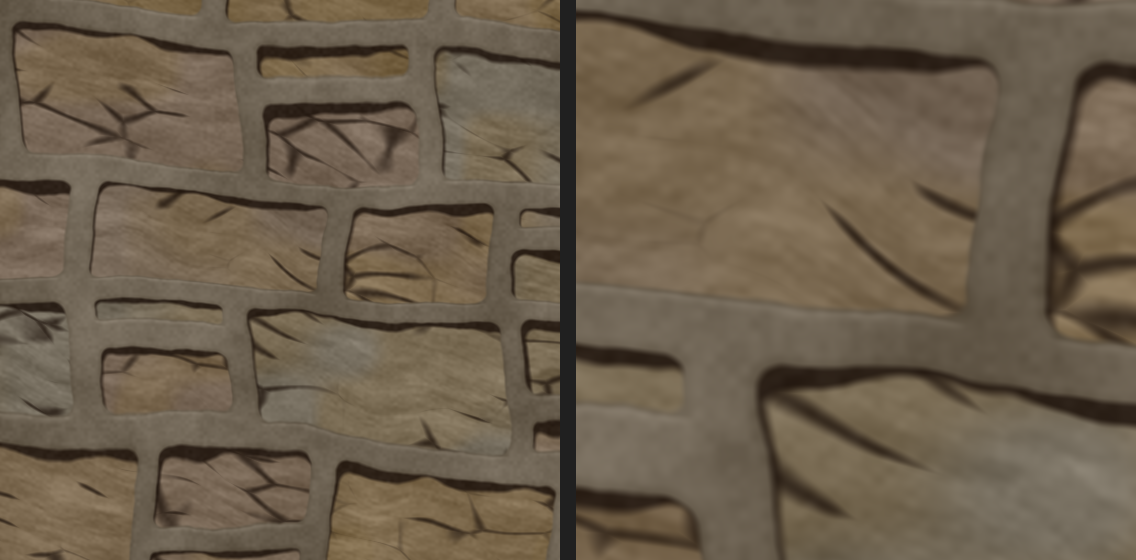
Left, the full canvas; right, a detail of the centre.
Give the GLSL for this texture, as a three.js fragment shader.

```glsl
// Weathered rubble wall: rough stones sunk in wide mortar, in tilted courses.
// Each course is cut into uneven cells, some split into a tall and a thin stone;
// cellular facets and noise give the relief, a shifted box gives the top shadow.

#define COURSE 0.24
#define STONE_WIDTH 0.37
#define MORTAR 0.023
#define TILT 0.06
#define WOBBLE 0.016
#define SHADOW 0.014
#define RELIEF 0.46
#define SOFT 0.0032
#define MORTAR_COLOR vec3(0.425, 0.383, 0.322)
#define SHADOW_COLOR vec3(0.135, 0.092, 0.062)

varying vec2 vUv;

float hash(vec2 p) {
  return fract(sin(dot(p, vec2(127.1, 311.7))) * 43758.55);
}

float noise(vec2 p) {
  vec2 i = floor(p), f = fract(p);
  f = f * f * (3.0 - 2.0 * f);
  return mix(mix(hash(i), hash(i + vec2(1.0, 0.0)), f.x),
             mix(hash(i + vec2(0.0, 1.0)), hash(i + 1.0), f.x), f.y);
}

float fbm(vec2 p) {
  float sum = 0.0, amp = 0.53;
  for (int i = 0; i < 4; i++) {
    sum += amp * noise(p);
    p = mat2(1.7, 0.9, -0.9, 1.7) * p + 7.3;
    amp *= 0.5;
  }
  return sum;
}

// Distances to the nearest and second nearest cell point
vec2 cellular(vec2 p) {
  vec2 base = floor(p), best = vec2(8.0);
  for (int y = -1; y <= 1; y++) {
    for (int x = -1; x <= 1; x++) {
      vec2 id = base + vec2(float(x), float(y));
      float d = length(id + vec2(hash(id), hash(id + 41.3)) - p);
      best = d < best.x ? vec2(d, best.x) : vec2(best.x, min(best.y, d));
    }
  }
  return best;
}

// Layered, slanted rock bed
vec2 bedding(vec2 p) {
  p.y += 0.25 * p.x + 0.045 * noise(p * 9.0);
  return p;
}

float rockHeight(vec2 p) {
  vec2 b = bedding(p);
  return 0.75 * fbm(b * vec2(11.0, 25.0)) - 0.38 * cellular(b * vec2(8.0, 17.0)).x;
}

float roundBox(vec2 p, vec2 extent, float radius) {
  vec2 q = abs(p) - extent + radius;
  return length(max(q, 0.0)) + min(max(q.x, q.y), 0.0) - radius;
}

// Uneven upright joint of a course
float joint(float i, float row) {
  return i + 0.6 * (hash(vec2(i, row)) - 0.5);
}

void main() {
  vec2 uv = vUv;

  // Tilted, wavy wall coordinates
  vec2 p = uv + vec2(0.0, TILT * uv.x);
  p.y += 0.012 * sin(uv.x * 8.0 + 5.0 * uv.y) + 0.022 * sin(uv.y * 10.0 + 1.0);
  p.x += 0.01 * sin(uv.y * 13.0 + 2.0);
  p += WOBBLE * (vec2(fbm(uv * 13.0), fbm(uv * 13.0 + 31.0)) - 0.5);

  // Find the cell of the course
  float row = floor(p.y / COURSE);
  p.y -= row * COURSE;
  float u = p.x / STONE_WIDTH + 7.0 * hash(vec2(row, 3.7));
  p.x = u * STONE_WIDTH;
  float i = floor(u);
  if (u < joint(i, row)) i -= 1.0;
  else if (u >= joint(i + 1.0, row)) i += 1.0;
  vec2 lo = vec2(joint(i, row) * STONE_WIDTH, 0.0);
  vec2 hi = vec2(joint(i + 1.0, row) * STONE_WIDTH, COURSE);
  vec2 id = vec2(i, row) + 0.5;

  // Split some cells into a tall and a thin stone, some thin ones in two
  if (hash(id) < 0.6) {
    bool thinBelow = hash(id + 5.0) < 0.5;
    float cut = COURSE * mix(0.33, 0.42, hash(id + 9.0));
    if (!thinBelow) cut = COURSE - cut;
    bool below = p.y < cut;
    if (below) hi.y = cut; else lo.y = cut;
    if (below == thinBelow) {
      id += 17.0;
      float middle = mix(lo.x, hi.x, mix(0.35, 0.65, hash(id)));
      if (hi.x - lo.x > 0.3 && hash(id + 2.0) < 0.5) {
        if (p.x < middle) hi.x = middle;
        else { lo.x = middle; id += 11.0; }
      }
    }
  }

  // Stone shape and the shadow under its upper lip
  vec2 extent = 0.5 * (hi - lo) - MORTAR * mix(0.75, 1.2, hash(id + 4.0));
  vec2 local = p - 0.5 * (lo + hi);
  float radius = min(0.02, 0.6 * min(extent.x, extent.y));
  float d = roundBox(local, extent, radius);
  float stone = smoothstep(SOFT, -SOFT, d);
  float reach = SHADOW * mix(0.6, 1.2, hash(id + 6.0)) * (0.25 + 1.7 * noise(uv * vec2(17.0, 6.0)));
  float shadow = smoothstep(-SOFT, SOFT * 1.6, roundBox(local + reach * vec2(-0.4, 1.0), extent, radius));

  // Stone colour: grey, pink or ochre, with patches
  float tint = hash(id + 8.0);
  vec3 rock = mix(vec3(0.465, 0.433, 0.375), vec3(0.475, 0.408, 0.345), smoothstep(0.25, 0.5, tint));
  float ochre = 0.75 * smoothstep(0.62, 0.85, tint) + 0.5 * smoothstep(0.5, 0.75, noise(uv * 8.0 + 3.0));
  rock = mix(rock, vec3(0.485, 0.405, 0.275), min(ochre, 0.9));
  rock += 0.13 * (fbm(uv * 9.0 + 20.0) - 0.5);

  // Relief lit from above, with broken cracks
  float slope = rockHeight(uv) - rockHeight(uv + vec2(-0.002, 0.006));
  rock += RELIEF * clamp(slope, -0.3, 0.16);
  vec2 facet = cellular(bedding(uv) * vec2(8.0, 17.0));
  float broken = smoothstep(0.52, 0.8, noise(uv * vec2(13.0, 17.0) + 9.0));
  float crack = broken * smoothstep(0.05 + 0.16 * broken, 0.0, facet.y - facet.x);
  rock = mix(rock, SHADOW_COLOR, 0.75 * crack);
  rock = mix(rock, SHADOW_COLOR, 0.9 * shadow);

  // Smooth mottled mortar with a pale lip under each stone
  vec3 mortar = MORTAR_COLOR + 0.16 * (fbm(uv * 7.0 + 50.0) - 0.5) + 0.07 * (fbm(uv * 38.0) - 0.5);
  float under = smoothstep(0.0, 0.006, -local.y - extent.y);
  mortar += 0.075 * under * smoothstep(0.012, 0.0, d);
  mortar -= 0.035 * (1.0 - under) * smoothstep(0.01, 0.0, d);

  vec3 color = mix(mortar, rock, stone);
  color += 0.035 * (noise(uv * 150.0) - 0.5);
  gl_FragColor = vec4(color, 1.0);
}
```
